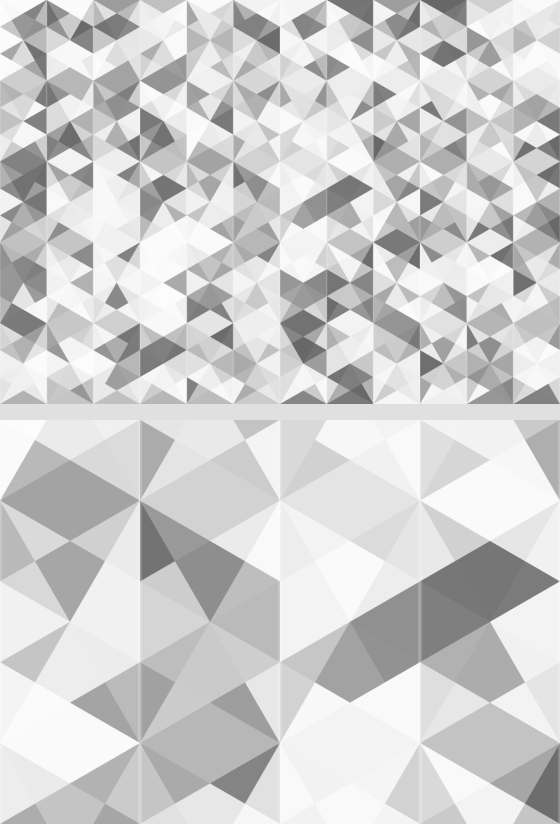
Top, the full canvas; bottom, a detail of the centre.
Give the GLSL for this background, as a WebGL 2 fragment shader.

```glsl
#version 300 es
precision highp float;
// Grey mosaic of triangles and rhombi, cut by vertical, 30 degree and 60 degree lines.

uniform vec2 u_resolution;
out vec4 fragColor;

const float COLUMNS = 12.0;
const float ROOT3 = 1.7320508;

// Integer hash of a cell index, 0 to 1
float hash(vec3 cell) {
    uvec3 v = uvec3(ivec3(cell) + 4096);
    v = v * 1664525u + 1013904223u;
    v.x += v.y * v.z; v.y += v.z * v.x; v.z += v.x * v.y;
    v ^= v >> 16u;
    v.x += v.y * v.z; v.y += v.z * v.x; v.z += v.x * v.y;
    return float(v.z >> 8u) / 16777216.0;
}

// Grey level at p, measured in column widths
float mosaic(vec2 p) {
    float column = floor(p.x);
    vec2 shallow = floor(vec2(ROOT3 * p.y - p.x, ROOT3 * p.y + p.x));
    vec2 steep = floor(vec2(p.x - p.y / ROOT3, p.x + p.y / ROOT3));

    // Overlaid facets: small pieces, rhombi, tall triangles, broad patches
    float piece = hash(vec3(shallow + steep * vec2(37.0, 59.0), column));
    float rhombus = hash(vec3(shallow, column + 200.0));
    float tall = hash(vec3(steep, column + 400.0));
    float patchTone = hash(vec3(floor(shallow / 2.0), 700.0));
    float sum = 0.8 * piece + rhombus + 0.5 * tall + 0.6 * patchTone;

    // Even out the sum, then favour pale tones with a few dark ones
    float rank = 1.0 / (1.0 + exp(-3.93 * (sum - 1.45)));
    float grey = 0.99 - 0.18 * rank - 0.42 * pow(rank, 4.0);

    // Pale hairline along each column edge
    float edge = abs(p.x - round(p.x));
    return mix(grey, 1.0, 0.25 * (1.0 - smoothstep(0.005, 0.02, edge)));
}

void main() {
    float unit = COLUMNS / u_resolution.x;
    float grey = 0.0;

    // Smooth the edges with a 4 x 4 grid of samples
    for (int i = 0; i < 16; i++) {
        vec2 offset = (vec2(i % 4, i / 4) - 1.5) * 0.3;
        grey += mosaic((gl_FragCoord.xy + offset) * unit) / 16.0;
    }
    fragColor = vec4(vec3(grey), 1.0);
}
```
